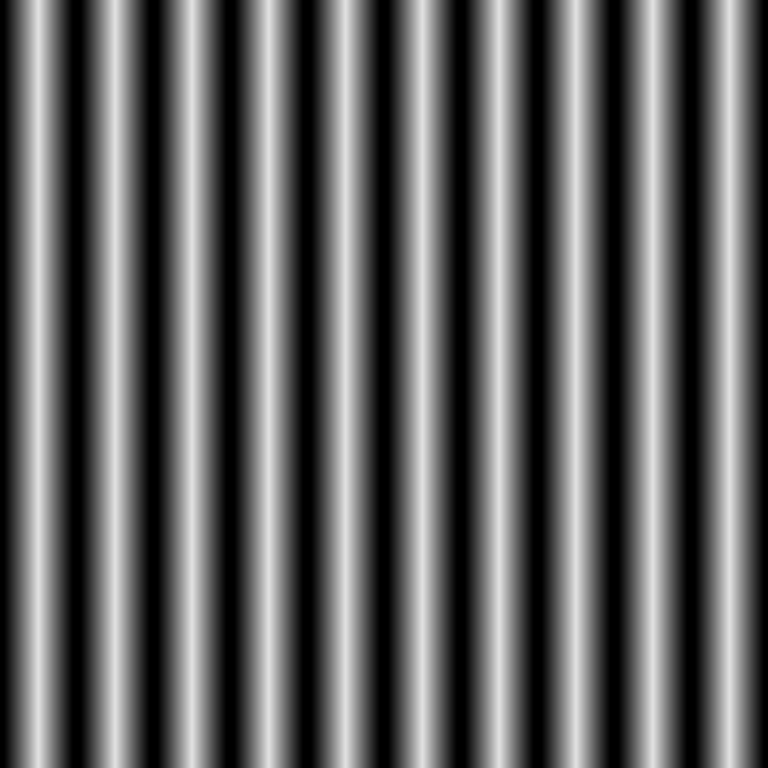
Write a three.js fragment shader that draws this pattern.

```glsl
varying vec2 vUv;

// Brightness across one stripe: soft ridge in the middle, black at both sides
float ridgeProfile(float x) {
  float fromCrest = abs(x - 0.5);
  float rounded = sqrt(fromCrest * fromCrest + 0.0001);
  float falloff = max(1.0 - rounded / 0.45, 0.0);
  return 0.9 * pow(falloff, 1.15);
}

void main() {
  // Ten upright stripes, constant along their length
  float brightness = ridgeProfile(fract(vUv.x * 10.0));
  gl_FragColor = vec4(vec3(brightness), 1.0);
}
```
